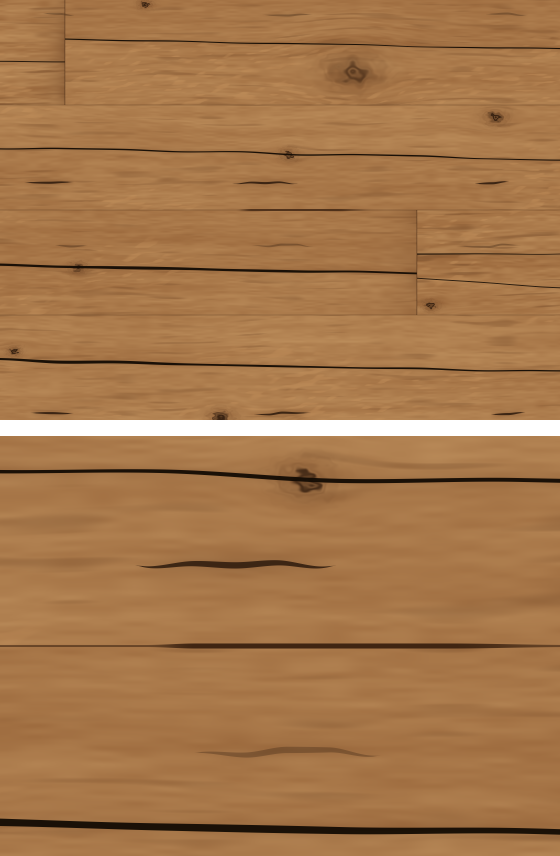
Top: the whole. Bottom: its middle third, enlarged.
Write a WebGL 1 fragment shader that draws this texture.

```glsl
precision highp float;
// Rustic oak flooring: four board rows, each split lengthwise by a slanted
// crack, with two butt joints. Warped noise forms the grain, which bends
// around knots; knots and drying checks are spread along each row by loops.
uniform vec2 u_resolution;

const float WIDTH = 1.3333;
const float ROWS = 4.0;
const vec3 HONEY = vec3(0.715, 0.530, 0.337);
const vec3 TAN = vec3(0.610, 0.412, 0.238);
const vec3 BROWN = vec3(0.45, 0.285, 0.155);
const vec3 UMBER = vec3(0.25, 0.145, 0.07);
const vec3 GAP = vec3(0.075, 0.045, 0.015);

float hash(vec2 p) {
  return fract(sin(dot(p, vec2(127.1, 311.7))) * 43758.55);
}

float noise(vec2 p) {
  vec2 i = floor(p), f = fract(p);
  f = f * f * (3.0 - 2.0 * f);
  return mix(mix(hash(i), hash(i + vec2(1.0, 0.0)), f.x),
             mix(hash(i + vec2(0.0, 1.0)), hash(i + 1.0), f.x), f.y);
}

float fbm(vec2 p) {
  float sum = 0.0, amp = 0.533;
  for (int i = 0; i < 4; i++) {
    sum += amp * noise(p);
    p = p * 2.03 + 17.3;
    amp *= 0.5;
  }
  return sum;
}

// Coverage of a line of the given half width
float line(float d, float halfWidth, float px) {
  return clamp(0.5 + (halfWidth - abs(d)) / px, 0.0, 1.0)
       * min(1.0, 2.0 * halfWidth / px);
}

// Knot mask: x = dark core, y = brown halo, z = grain bulge
vec3 knot(vec2 d, float radius, float seed) {
  vec2 q = d * vec2(0.75, 1.1) / radius;
  float e = length(q) + 0.8 * (noise(q * 2.2 + seed) - 0.5);
  float rings = 0.5 + 0.5 * sin(e * 10.0 + seed);
  float core = (1.0 - smoothstep(0.55, 1.15, e)) * (0.45 + 0.55 * rings);
  float halo = exp(-e * e * 0.35) * (0.6 + 0.4 * rings);
  return vec3(core, halo, exp(-dot(q, q) * 0.09));
}

// Tapered drying check: x = dark slit, y = surrounding stain
vec2 check(vec2 d, float halfLength, float px) {
  d.y += 0.006 * (noise(vec2(d.x * 30.0, halfLength * 900.0)) - 0.5);
  float taper = max(0.0, 1.0 - d.x * d.x / (halfLength * halfLength));
  float slit = line(d.y, 0.0025 * taper, px);
  return vec2(slit, taper * exp(-abs(d.y) * 170.0));
}

// Wood colour along the warped fibres
vec3 wood(vec2 p, float seed, float contrast) {
  float v = p.y + 0.035 * (fbm(vec2(p.x * 2.0, p.y * 7.0) + seed) - 0.5);
  float coarse = fbm(vec2(p.x * 2.5, v * 42.0) + seed) - 0.5;
  float rings = sin(v * 270.0 + 7.0 * noise(vec2(p.x * 3.0, v * 18.0) + seed));
  float fine = noise(vec2(p.x * 38.0, v * 230.0) + seed) - 0.5;
  float tone = 0.60 + contrast * (0.75 * coarse + 0.06 * rings + 0.36 * fine);
  tone += 0.28 * (hash(vec2(seed, 3.0)) - 0.5);
  tone += 0.35 * (fbm(p * vec2(3.0, 6.0) + seed) - 0.5);
  vec3 col = mix(TAN, HONEY, clamp(tone, -0.35, 1.15));
  float pores = smoothstep(0.7, 0.98, noise(vec2(p.x * 10.0, v * 125.0) + seed));
  col = mix(col, BROWN, 0.3 * contrast * pores);
  // Pale ray flecks gathered in patches
  float patches = smoothstep(0.5, 0.75, noise(p * vec2(3.0, 8.0) + seed));
  float fleck = noise(vec2(p.x * 42.0 + v * 60.0, v * 150.0) + seed);
  return mix(col, HONEY * 1.1, 0.35 * patches * smoothstep(0.6, 0.9, fleck));
}

void main() {
  vec2 p = gl_FragCoord.xy / u_resolution.y;
  p.x *= WIDTH * u_resolution.y / u_resolution.x;
  p.y = 1.0 - p.y;
  float px = 1.0 / u_resolution.y;
  float row = min(floor(p.y * ROWS), ROWS - 1.0);
  float across = p.y * ROWS - row;

  // Butt joints on even rows; the shorter piece lies at the outer side
  float jointed = 1.0 - mod(row, 2.0);
  float joint = 0.1545 + row * 0.419;
  float rightSide = step(joint, p.x);
  float shortPiece = jointed * (row < 1.0 ? 1.0 - rightSide : rightSide);

  // Lengthwise crack height within the row
  float base = 0.365 + 0.045 * row + 0.065 * jointed * step(1.0, row)
             - 0.07 * step(2.5, row);
  float split = mix(base + 0.08 * p.x, 0.595 - 0.09 * row, shortPiece);
  split += 0.022 * (noise(vec2(p.x * 7.0, row * 5.0)) - 0.5);
  float lath = step(split, across);
  float seed = 11.0 * row + 5.0 * lath + 31.0 * shortPiece;

  // Knots and checks of this row
  float dark = 0.0, stain = 0.0, bulge = 0.0;
  for (int i = 0; i < 2; i++) {
    float k = float(i);
    vec2 center = vec2(WIDTH * fract(0.26 + 0.37 * k + 0.255 * row),
                       (row + fract(0.04 + 0.64 * k + 0.435 * row)) / ROWS);
    float burl = k * (1.0 - step(0.5, row));
    float radius = mix(0.008, 0.017, hash(vec2(k, row))) + 0.02 * burl;
    vec3 m = knot(p - center, radius, row * 7.0 + k * 3.0);
    dark = max(dark, m.x * (0.85 - 0.4 * burl));
    stain = max(stain, m.y * 0.7);
    bulge -= (p.y - center.y) * m.z * 0.65;
  }
  for (int i = 0; i < 3; i++) {
    float k = float(i);
    vec2 center = vec2(0.14 + 0.52 * k + 0.03 * sin(row * 4.0 + k),
                       (row + fract(0.14 + 0.6 * row)) / ROWS);
    float strength = mix(0.3, 0.85, mod(row, 2.0));
    vec2 m = check(p - center, mix(0.035, 0.085, hash(vec2(row, k + 9.0))), px);
    dark = max(dark, m.x * strength);
    stain = max(stain, m.y * strength * 0.6);
  }

  vec3 col = wood(p + vec2(0.0, bulge), seed, 1.0 + 0.5 * shortPiece);
  float endStain = jointed * (1.0 - rightSide) * exp((p.x - joint) * 28.0);
  stain = max(stain, endStain * 0.65 * noise(p * vec2(12.0, 18.0)));
  col = mix(col, BROWN, stain);
  col = mix(col, UMBER * 0.7, dark);

  // Cracks, tapering to the right, and a second one in the lower short piece
  float wide = mix(0.0016 + 0.0018 * step(1.5, row), 0.0013, p.x / WIDTH);
  wide *= mix(0.7 + 0.6 * noise(vec2(p.x * 6.0, row)), 0.7, shortPiece);
  float crack = line((across - split) / ROWS, wide, px);
  float branch = split + 0.23 + 0.27 * (p.x - joint);
  crack = max(crack, shortPiece * step(1.0, row)
                   * line((across - branch) / ROWS, 0.0011, px));
  float rim = exp(-abs(across - split) * 55.0);
  col = mix(col, BROWN, 0.3 * rim);
  col = mix(col, GAP, crack * 0.95);

  // Tight seams between rows, opened in places, and the butt joints
  float edge = floor(p.y * ROWS + 0.5);
  float inner = step(0.5, edge) * step(edge, ROWS - 0.5);
  float open = (1.0 - abs(edge - 2.0)) * smoothstep(0.56, 0.6, p.x)
             * (1.0 - smoothstep(0.8, 0.9, p.x));
  open = max(open, 0.0);
  float seam = inner * line(p.y - edge / ROWS, 0.0008 + 0.0012 * open, px);
  col = mix(col, UMBER, seam * (0.6 + 0.4 * open));
  col = mix(col, UMBER, jointed * line(p.x - joint, 0.0009, px) * 0.8);
  gl_FragColor = vec4(col, 1.0);
}
```
